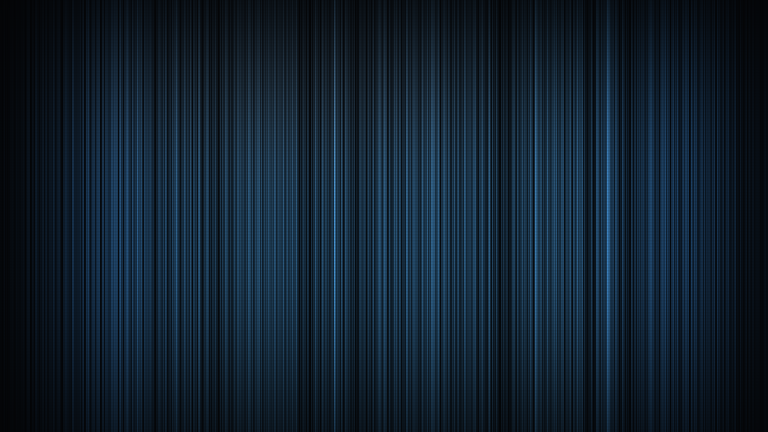
A WebGL 1 fragment shader for this background:

```glsl
precision highp float;
// A curtain of thin vertical blue streaks on near-black, lit across its middle.
// Layered 1D gradient noise makes the streaks; soft bands, bright threads,
// a vignette and a faint horizontal weave shape the light.

uniform vec2 u_resolution;

float slope(float cell) {
  return 2.0 * fract(sin(cell * 12.9898 + 4.17) * 43758.545) - 1.0;
}

float gradientNoise(float x) {
  float cell = floor(x);
  float f = fract(x);
  float blend = f * f * f * (f * (f * 6.0 - 15.0) + 10.0);
  return 2.0 * mix(slope(cell) * f, slope(cell + 1.0) * (f - 1.0), blend);
}

// Four soft vertical bands, summed by weight
float bands(float x, vec4 centres, float width, vec4 weights) {
  vec4 d = (x - centres) / width;
  return dot(exp(-d * d), weights);
}

void main() {
  vec2 uv = gl_FragCoord.xy / u_resolution;
  float x = uv.x;

  // Streaks: mostly fine layers, with weaker broad ones
  float streaks = 0.0;
  float frequency = 437.0;
  float strength = 1.5;
  for (int i = 0; i < 4; i++) {
    streaks += strength * gradientNoise(x * frequency + float(i) * 37.3);
    frequency *= 0.63;
    strength *= 0.62;
  }

  // Broad dark gaps and lighter folds
  streaks -= bands(x, vec4(0.28, 0.402, 0.465, 0.655), 0.011, vec4(0.45, 0.45, 0.4, 0.65));
  streaks -= bands(x, vec4(0.205, 0.768, 0.818, 0.97), 0.011, vec4(0.3, 0.6, 0.7, 0.4));
  streaks += bands(x, vec4(0.15, 0.345, 0.56, 0.74), 0.03, vec4(0.25, 0.2, 0.3, 0.2));
  float brightness = 0.02 + 0.34 * smoothstep(-1.5, 1.65, streaks);

  // Bright threads
  brightness += bands(x, vec4(0.436, 0.495, 0.698, 0.791), 0.0012, vec4(0.3, 0.2, 0.24, 0.22));
  brightness += bands(x, vec4(0.147, 0.179, 0.374, 0.564), 0.0011, vec4(0.14, 0.2, 0.18, 0.2));
  brightness += 0.08 * exp(-pow((x - 0.791) / 0.007, 2.0));

  // Vignette, darkest at the sides and the top
  float light = smoothstep(-0.04, 0.21, x) * (1.0 - smoothstep(0.84, 1.05, x));
  light *= smoothstep(-0.3, 0.45, uv.y) * (1.0 - smoothstep(0.55, 1.2, uv.y));

  // Horizontal weave
  float weave = 1.0 + 0.05 * sin(uv.y * 144.0 * 6.28319);

  // Tint: steel blue, deeper at the sides, greyer near the upper centre
  vec3 steelBlue = vec3(0.46, 1.0, 1.42);
  vec3 deepBlue = vec3(0.38, 0.92, 1.45);
  vec3 slateGrey = vec3(0.74, 1.0, 1.22);
  vec3 tint = mix(steelBlue, deepBlue, smoothstep(0.2, 0.42, abs(x - 0.5)));
  vec2 fromGrey = (uv - vec2(0.4, 0.85)) / vec2(0.3, 0.25);
  tint = mix(tint, slateGrey, 0.6 * exp(-dot(fromGrey, fromGrey)));

  vec3 nearBlack = vec3(0.012, 0.014, 0.02);
  gl_FragColor = vec4(nearBlack + tint * brightness * light * weave, 1.0);
}
```
